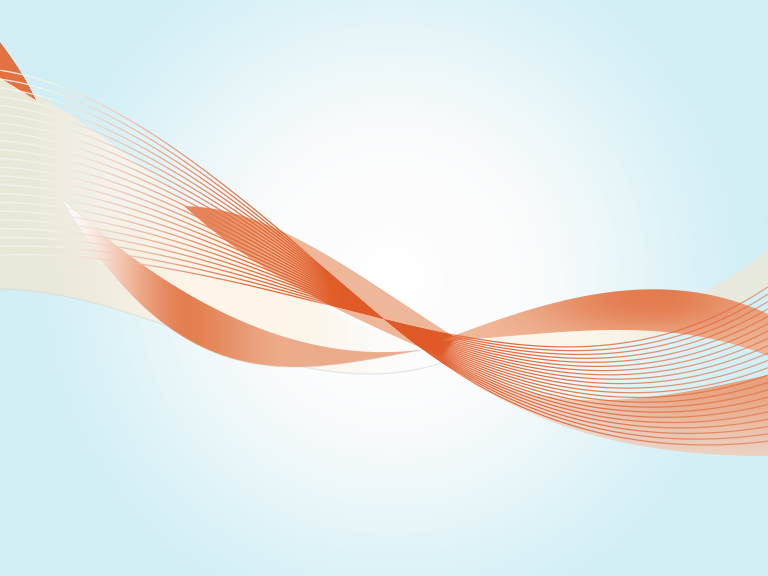
A Shadertoy shader for this background:

```glsl
// Crossing translucent ribbons and a twisted sheaf of fine lines on a pale glow.
// Every ribbon is the area between two cubic curves y(x); the sheaf blends two
// boundary curves and repeats a thin stroke at even steps between them.

const vec2  GLOW_CENTER = vec2(0.51, 0.515);
const float GLOW_INNER  = 0.12;   // radii in canvas widths
const float GLOW_OUTER  = 0.52;
const float LINE_COUNT  = 22.0;
const float LINE_WIDTH  = 0.0022; // in canvas heights
const float TWIST_X     = 0.5;    // where the sheaf crosses itself

const vec3 SKY     = vec3(0.815, 0.935, 0.958);
const vec3 WHITE   = vec3(0.988, 0.988, 0.988);
const vec3 BEIGE   = vec3(0.922, 0.910, 0.845);
const vec3 PALE    = vec3(0.960, 0.955, 0.930);
const vec3 CREAM   = vec3(0.990, 0.958, 0.905);
const vec3 DEEP    = vec3(0.875, 0.350, 0.145);
const vec3 ORANGE  = vec3(0.892, 0.490, 0.305);
const vec3 PEACH   = vec3(0.935, 0.705, 0.580);
const vec3 BLUSH   = vec3(0.930, 0.815, 0.750);
const vec3 OUTLINE = vec3(0.820, 0.845, 0.850);

// Cubic Bezier height at x, with control heights evenly spaced over a..b.
float curve(float x, float a, float b, vec4 h) {
    float t = clamp((x - a) / (b - a), 0.0, 1.0), s = 1.0 - t;
    return dot(h, vec4(s*s*s, 3.0*s*s*t, 3.0*s*t*t, t*t*t));
}

float span(float x, float a, float b, float aa) {
    return clamp((x - a) / aa + 0.5, 0.0, 1.0) * clamp((b - x) / aa + 0.5, 0.0, 1.0);
}

// Coverage of the area between two curves over a..b.
float ribbon(vec2 p, float a, float b, vec4 top, vec4 bottom, float aa) {
    return span(p.y, curve(p.x, a, b, bottom), curve(p.x, a, b, top), aa)
         * step(a, p.x) * step(p.x, b);
}

// Soft hairline along one curve.
float hairline(vec2 p, float a, float b, vec4 h, float aa) {
    float d = abs(p.y - curve(p.x, a, b, h));
    return clamp(1.0 - d / max(aa, LINE_WIDTH), 0.0, 1.0) * step(a, p.x) * step(p.x, b);
}

// Heights of the first and last line of the sheaf.
vec2 sheafEdges(float x) {
    if (x < TWIST_X)
        return vec2(curve(x, 0.0, TWIST_X, vec4(0.878, 0.845, 0.634, 0.446)),
                    curve(x, 0.0, TWIST_X, vec4(0.557, 0.566, 0.502, 0.446)));
    return vec2(curve(x, TWIST_X, 1.0, vec4(0.446, 0.257, 0.208, 0.234)),
                curve(x, TWIST_X, 1.0, vec4(0.446, 0.391, 0.354, 0.502)));
}

// Coverage of the line sheaf; turns into an even tint where lines get too dense.
float sheaf(vec2 p, vec2 edge, float aa) {
    const float STEP_X = 0.002;
    vec2 slope = (sheafEdges(p.x + STEP_X) - edge) / STEP_X;
    float gap = edge.y - edge.x;
    gap = (gap < 0.0 ? -1.0 : 1.0) * max(abs(gap), 1e-4) / (LINE_COUNT - 1.0);
    float k = (p.y - edge.x) / gap;
    float nearest = clamp(floor(k + 0.5), 0.0, LINE_COUNT - 1.0);
    float tilt = mix(slope.x, slope.y, nearest / (LINE_COUNT - 1.0)) * iResolution.y / iResolution.x;
    float spacing = abs(gap) * inversesqrt(1.0 + tilt * tilt);
    float d = abs(k - nearest) * spacing;
    float line = clamp((0.5 * LINE_WIDTH - d) / aa + 0.5, 0.0, 1.0) * min(1.0, LINE_WIDTH / aa);
    float tint = min(1.0, LINE_WIDTH / spacing) * span(p.y, min(edge.x, edge.y), max(edge.x, edge.y), aa);
    return mix(line, tint, smoothstep(0.4, 0.75, aa / spacing));
}

void mainImage(out vec4 fragColor, in vec2 fragCoord) {
    vec2 p = fragCoord / iResolution.xy;
    float aa = 1.0 / iResolution.y;
    float x = p.x;
    vec2 edge = sheafEdges(x);

    // Radial glow
    float r = length((p - GLOW_CENTER) * vec2(1.0, iResolution.y / iResolution.x));
    vec3 col = mix(WHITE, SKY, smoothstep(GLOW_INNER, GLOW_OUTER, r));
    col = mix(col, vec3(1.0), 0.6 * (1.0 - smoothstep(0.03, 0.09, r)));

    // Cream sheets on both sides
    vec4 creamLow = vec4(0.498, 0.497, 0.275, 0.378);
    float cream = ribbon(p, 0.0, 0.592, vec4(0.865, 0.760, 0.398, 0.392), creamLow, aa);
    vec3 creamTone = mix(BEIGE, CREAM, smoothstep(0.05, 0.28, x));
    creamTone = mix(creamTone, PALE, smoothstep(0.03, 0.18, x) * smoothstep(0.52, 0.66, p.y));
    creamTone = mix(creamTone, WHITE, smoothstep(0.36, 0.55, x));
    col = mix(col, creamTone, 0.95 * cream);
    col = mix(col, OUTLINE, 0.6 * hairline(p, 0.0, 0.592, creamLow, aa));
    float farTop = curve(x, 0.6, 1.0, vec4(0.408, 0.441, 0.418, 0.566));
    float farCream = span(p.y, edge.y, farTop, aa) * step(0.6, x);
    col = mix(col, mix(CREAM, BEIGE, smoothstep(0.75, 0.95, x)), 0.85 * farCream);

    // Lower right ribbon, fading in along its length
    float lower = ribbon(p, 0.553, 1.0, vec4(0.401, 0.259, 0.306, 0.349),
                         vec4(0.392, 0.238, 0.210, 0.208), aa);
    vec3 lowerTone = mix(BLUSH, mix(ORANGE, PEACH, 0.6), smoothstep(0.20, 0.34, p.y));
    col = mix(col, lowerTone, lower * mix(0.25, 0.95, smoothstep(0.62, 0.92, x)));

    // Left ribbon, from a white tip through orange to peach
    vec4 leftLow = vec4(0.653, 0.283, 0.358, 0.395);
    float left = ribbon(p, 0.081, 0.56, vec4(0.653, 0.460, 0.362, 0.395), leftLow, aa);
    vec3 leftTone = mix(WHITE, ORANGE, smoothstep(0.08, 0.25, x));
    leftTone = mix(leftTone, PEACH, 0.85 * smoothstep(0.23, 0.38, x));
    col = mix(col, leftTone, left);
    col = mix(col, OUTLINE, 0.4 * hairline(p, 0.081, 0.56, leftLow, aa));

    // Small corner blade
    float blade = ribbon(p, 0.0, 0.047, vec4(0.927, 0.899, 0.870, 0.826),
                         vec4(0.865, 0.852, 0.839, 0.826), aa);
    col = mix(col, mix(ORANGE, DEEP, 0.3), blade);

    // Central leaf, cut by a slanted end and darkest inside the sheaf
    float leaf = ribbon(p, 0.24, 0.598, vec4(0.642, 0.641, 0.508, 0.410),
                        vec4(0.642, 0.498, 0.439, 0.366), aa);
    leaf *= 1.0 - smoothstep(-0.008, 0.004, x - 0.598 - 0.6 * (p.y - 0.417));
    float inSheaf = span(p.y, min(edge.x, edge.y), max(edge.x, edge.y), aa);
    vec3 leafTone = mix(ORANGE, PEACH, smoothstep(0.25, 0.40, x));
    leafTone = mix(leafTone, DEEP, inSheaf * smoothstep(0.36, 0.48, x));
    col = mix(col, leafTone, 0.95 * leaf);

    // Right ribbon, deepest near its crest
    float right = ribbon(p, 0.573, 1.0, vec4(0.408, 0.481, 0.542, 0.455),
                         vec4(0.408, 0.417, 0.458, 0.382), aa);
    float crest = smoothstep(0.60, 0.84, x) * (1.0 - 0.6 * smoothstep(0.86, 1.0, x));
    col = mix(col, mix(PEACH, mix(ORANGE, DEEP, 0.2), crest * smoothstep(0.38, 0.48, p.y)), 0.95 * right);

    // Line sheaf, pale at the left end and vivid at the twist
    vec3 lineTone = mix(PALE, DEEP, smoothstep(0.03, 0.38, x));
    float lineAlpha = 0.92 - 0.40 * smoothstep(0.60, 1.0, x);
    col = mix(col, lineTone, lineAlpha * sheaf(p, edge, aa));

    fragColor = vec4(col, 1.0);
}
```
